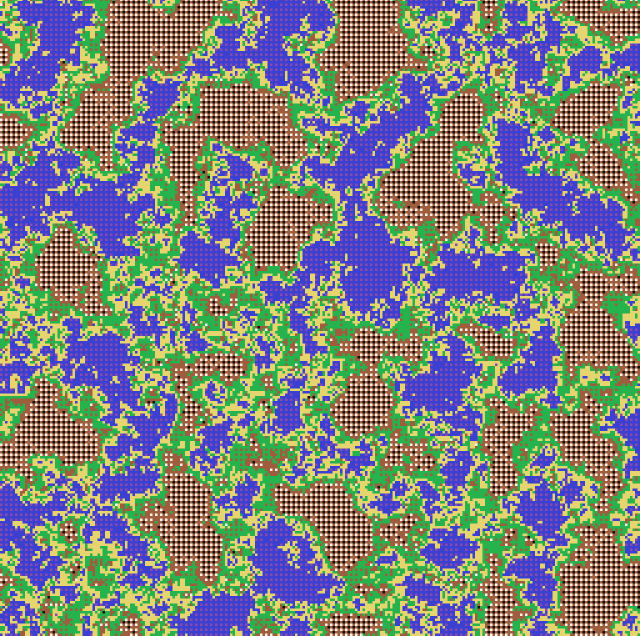
Write a Shadertoy shader that draws this texture.

```glsl
// Draws a pixelated terrain map: dithered brown hills, green land, sandy shoals and blue water.

const float CELLS = 256.0;    // map cells across the canvas
const float SHORE = 0.06;     // raw height where land begins

const vec3 BLUE   = vec3(0.23, 0.25, 0.82);
const vec3 VIOLET = vec3(0.53, 0.30, 0.67);
const vec3 SAND   = vec3(0.90, 0.83, 0.43);
const vec3 GREEN  = vec3(0.15, 0.70, 0.30);
const vec3 BROWN  = vec3(0.62, 0.37, 0.24);
const vec3 SNOW   = vec3(0.98, 0.95, 0.91);
const vec3 ROCK   = vec3(0.09, 0.06, 0.05);

float hash(vec2 p, float seed) {
    p = fract((p + seed * 7.31) * vec2(0.1031, 0.1137));
    p += dot(p, p.yx + 33.33);
    return fract((p.x + p.y) * p.x * 17.7);
}

// Slope contribution of one lattice corner
float corner(vec2 node, vec2 offset, float seed) {
    float angle = 6.28318 * hash(node, seed);
    return dot(vec2(cos(angle), sin(angle)), offset);
}

// Gradient noise, zero at every lattice node
float gradientNoise(vec2 p, float seed) {
    vec2 i = floor(p), f = p - i;
    vec2 w = f * f * f * (f * (f * 6.0 - 15.0) + 10.0);
    vec2 e = vec2(1.0, 0.0);
    float low  = mix(corner(i, f, seed), corner(i + e, f - e, seed), w.x);
    float high = mix(corner(i + e.yx, f - e.yx, seed),
                     corner(i + 1.0, f - 1.0, seed), w.x);
    return mix(low, high, w.y);
}

// Four octaves, each doubling the frequency
float layers(vec2 p, float frequency, float gain, float seed) {
    float sum = 0.0, weight = 1.0;
    for (int k = 0; k < 4; k++) {
        sum += weight * gradientNoise(p * frequency, seed + float(k));
        frequency *= 2.0;
        weight *= gain;
    }
    return sum;
}

// Height above the shore: smooth on land, broken up in the shallows
float terrain(vec2 p) {
    float height = layers(p, 8.0, 0.5, 3.0) - SHORE;
    float detail = layers(p, 16.0, 0.95, 11.0);
    float roughness = mix(0.30, 0.05, smoothstep(-0.10, 0.04, height));
    return height * (height < 0.0 ? 0.6 : 1.0) + roughness * detail;
}

// One when the cell lies on a square dot lattice
float dots(vec2 cell, vec2 phase, float spacing) {
    vec2 m = mod(cell + phase, spacing);
    return step(max(m.x, m.y), 0.5);
}

vec3 mapColour(vec2 cell, float h) {
    float even = dots(cell, vec2(0.0), 2.0);
    float odd = dots(cell, vec2(1.0), 2.0);
    float sparse = max(dots(cell, vec2(1.0), 4.0), dots(cell, vec2(3.0), 4.0));

    // Water and shoals
    if (h < -0.115) return mix(BLUE, VIOLET, even * step(h, -0.15));
    if (h < 0.0) return SAND;

    // Lowland speckled with earth
    if (h < 0.105) return mix(GREEN, BROWN, even * step(0.045, h));

    // Hills dotted with snow and rock
    vec3 hill = mix(BROWN, SNOW, even * step(0.125, h));
    float rock = h > 0.23 ? odd : sparse * step(0.16, h);
    return mix(hill, ROCK, rock);
}

void mainImage(out vec4 fragColor, in vec2 fragCoord) {
    vec3 colour = vec3(0.0);
    // Four samples per pixel smooth the cell edges
    for (int k = 0; k < 4; k++) {
        vec2 jitter = vec2(float(k % 2), float(k / 2)) * 0.5 - 0.25;
        vec2 cell = floor((fragCoord + jitter) / iResolution.x * CELLS);
        float height = terrain((cell + 0.5) / CELLS);
        colour += mapColour(cell, height) * 0.25;
    }
    fragColor = vec4(colour, 1.0);
}
```
